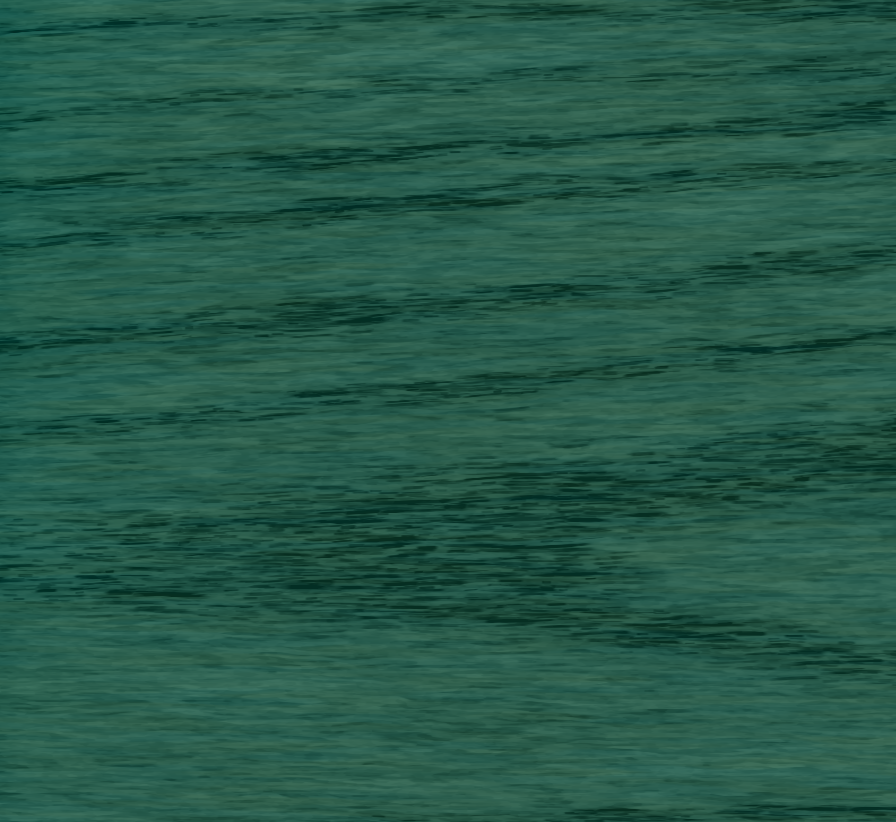
Reproduce this texture procedurally as a Shadertoy shader.

```glsl
// Green-stained wood: rising dark growth rings, a forked ring near the base,
// and fine fibres. Cellular noise gives the fibre tones, and jittered
// tapered strokes, denser inside the rings, give the open pores.

const vec3 DEEP = vec3(0.020, 0.180, 0.135);
const vec3 STAIN = vec3(0.150, 0.350, 0.288);
const vec3 PALE = vec3(0.260, 0.460, 0.385);
const vec3 OLIVE_SHIFT = vec3(0.034, 0.004, -0.026);
const vec3 TEAL_EDGE = vec3(-0.050, 0.000, 0.008);

const float CLEAR_TONE = 0.64;
const float RING_DARKENING = 0.22;
const float PORE_DARKENING = 0.44;
const float CLEAR_PORES = 0.20;
const float SPECKLE_CONTRAST = 0.15;
const float FINE_CONTRAST = 0.34;
const float MID_CONTRAST = 0.18;
const float BROAD_CONTRAST = 0.18;

// Each ring: height at left, height at right, bow, half width
const int RING_COUNT = 9;
const vec4 RINGS[RING_COUNT] = vec4[](
    vec4(0.964, 0.988, 0.007, 0.012),
    vec4(0.855, 0.913, 0.016, 0.011),
    vec4(0.775, 0.858, 0.003, 0.014),
    vec4(0.700, 0.796, 0.008, 0.013),
    vec4(0.577, 0.690, -0.003, 0.019),
    vec4(0.472, 0.590, -0.002, 0.016),
    vec4(0.325, 0.458, -0.006, 0.044),
    vec4(0.290, 0.195, 0.014, 0.028),
    vec4(-0.030, 0.012, 0.004, 0.010));

vec3 hash3(vec2 cell) {
    vec3 h = fract(cell.xyx * vec3(0.1031, 0.1030, 0.0973));
    h += dot(h, h.yxz + 33.33);
    return fract((h.xxy + h.yzz) * h.zyx);
}

// Centred random tone per scattered point; higher crispness blends less
float cellTone(vec2 p, float crispness) {
    vec2 base = floor(p);
    vec2 sum = vec2(0.0);
    for (int j = -1; j <= 1; j++)
    for (int i = -1; i <= 1; i++) {
        vec2 cell = base + vec2(i, j);
        vec3 h = hash3(cell);
        vec2 d = p - cell - h.xy;
        float weight = exp(-crispness * dot(d, d));
        sum += weight * vec2(h.z, 1.0);
    }
    return sum.x / sum.y - 0.5;
}

// Tapered strokes, one per cell, kept where the density allows
float pores(vec2 p, vec2 cellSize, float thickness, float density, float seed) {
    vec2 base = floor(p / cellSize);
    float pixel = 1.0 / iResolution.y;
    float ink = 0.0;
    for (int j = -1; j <= 1; j++)
    for (int i = -1; i <= 1; i++) {
        vec2 cell = base + vec2(i, j);
        vec3 h = hash3(cell + seed);
        vec3 g = hash3(cell + seed + 71.0);
        vec2 d = p - (cell + h.xy) * cellSize;
        d.y -= d.x * 0.07 * (g.z - 0.4);
        float along = abs(d.x) / (cellSize.x * mix(0.2, 0.85, g.x));
        float halfWidth = thickness * mix(0.5, 1.3, g.y);
        float across = 1.0 - smoothstep(halfWidth - 0.5 * pixel, halfWidth + 0.5 * pixel, abs(d.y));
        float kept = smoothstep(h.z - 0.06, h.z + 0.06, density);
        ink = max(ink, across * (1.0 - smoothstep(0.55, 1.0, along)) * kept * mix(0.4, 1.0, g.z));
    }
    return ink;
}

float ringHeight(vec4 ring, float x) {
    return mix(ring.x, ring.y, x) + ring.z * 4.0 * x * (1.0 - x);
}

// Strength of the dark rings, including the filled throat of the fork
float ringMask(vec2 uv) {
    float mask = 0.0;
    for (int i = 0; i < RING_COUNT; i++) {
        float d = (uv.y - ringHeight(RINGS[i], uv.x)) / RINGS[i].w;
        mask = max(mask, exp(-d * d));
    }
    float upper = ringHeight(RINGS[6], uv.x);
    float lower = ringHeight(RINGS[7], uv.x);
    float throat = smoothstep(lower - 0.02, lower + 0.02, uv.y)
                 * (1.0 - smoothstep(upper - 0.02, upper + 0.02, uv.y));
    throat *= 1.0 - smoothstep(0.58, 0.78, uv.x);
    return max(mask, 0.92 * throat);
}

void mainImage(out vec4 fragColor, in vec2 fragCoord) {
    vec2 uv = fragCoord / iResolution.xy;
    vec2 p = fragCoord / iResolution.y;

    // Fibres tilt upward above the fork and wander slightly
    vec2 fibre = p;
    fibre.y -= p.x * mix(-0.015, 0.03, smoothstep(0.1, 0.6, p.y));
    fibre.y += 0.0007 * sin(p.x * 27.0 + p.y * 47.0) + 0.0003 * sin(p.x * 83.0 - p.y * 110.0);

    float speckle = cellTone(fibre * vec2(95.0, 380.0) + 7.0, 9.0);
    float fine = cellTone(fibre * vec2(26.0, 300.0), 9.0);
    float mid = cellTone(fibre * vec2(10.0, 110.0) + 17.0, 6.0);
    float broad = cellTone(fibre * vec2(2.2, 15.0) + 43.0, 5.0);

    // Ragged ring edges, staggered along the fibres
    float stagger = 0.016 * mid + 0.006 * sin(uv.x * 9.0 + uv.y * 13.0) * broad;
    float ring = ringMask(uv + vec2(0.0, stagger));
    ring *= 0.9 + 0.5 * cellTone(fibre * vec2(6.0, 40.0) + 91.0, 6.0);
    ring *= mix(0.80, 1.0, smoothstep(0.0, 0.35, uv.x));

    float density = CLEAR_PORES + 0.75 * ring;
    float ink = pores(fibre, vec2(0.055, 0.0070), 0.0017, density, 5.0);
    ink = max(ink, 0.85 * pores(fibre, vec2(0.032, 0.0052), 0.0012, density, 29.0));
    ink *= mix(0.38, 1.0, smoothstep(0.05, 0.55, ring));

    float tone = CLEAR_TONE + SPECKLE_CONTRAST * speckle + FINE_CONTRAST * fine;
    tone += MID_CONTRAST * mid + BROAD_CONTRAST * broad;
    tone = clamp(tone - RING_DARKENING * ring - PORE_DARKENING * ink, 0.0, 1.0);

    // Stain ramp, olive flecks and a cooler left edge
    vec3 color = mix(DEEP, STAIN, min(tone * 2.0, 1.0));
    color = mix(color, PALE, max(tone * 2.0 - 1.0, 0.0));
    color += OLIVE_SHIFT * cellTone(fibre * vec2(8.0, 150.0) + 57.0, 5.0);
    color += TEAL_EDGE * exp(-uv.x * 6.0) * (0.3 + 0.7 * uv.y);
    fragColor = vec4(clamp(color, 0.0, 1.0), 1.0);
}
```
